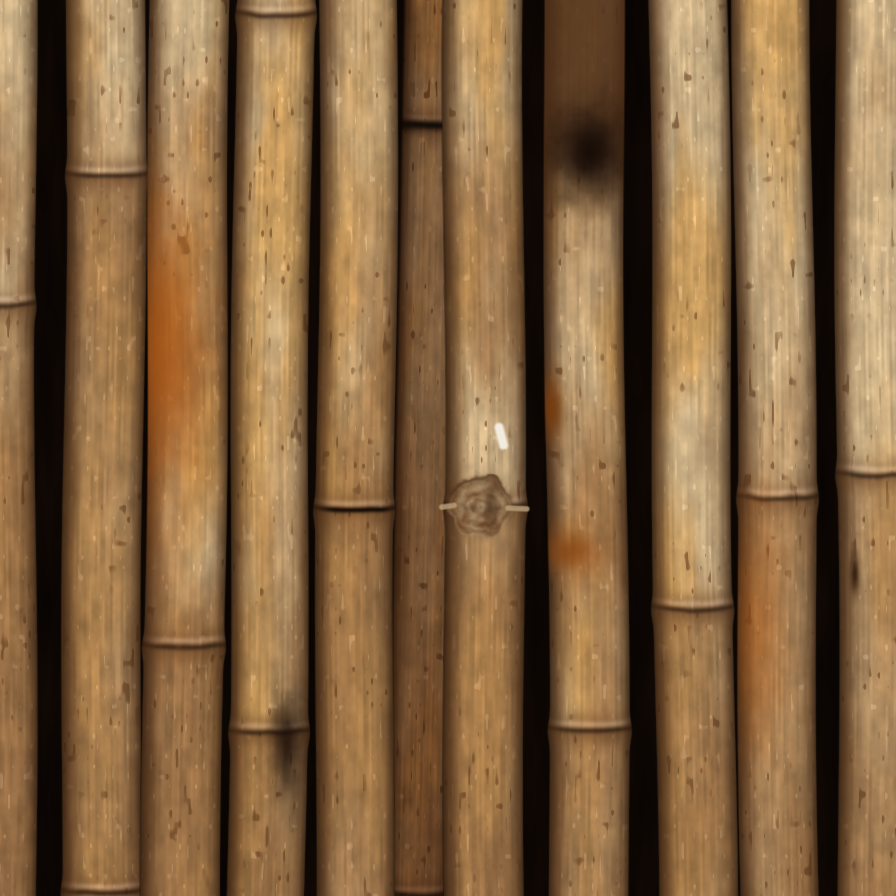
Reproduce this texture procedurally as a WebGL 1 fragment shader.

```glsl
precision highp float;
// A wall of ten upright bamboo canes over dark gaps, with one shaded cane behind.
// Each cane is a leaning strip with rounded shading, fibres, specks and joint
// rings; soft elliptical stains, a burn and a branch knot add the wear.
uniform vec2 u_resolution;

const vec3 PALE = vec3(0.82, 0.71, 0.54);
const vec3 HONEY = vec3(0.80, 0.60, 0.33);
const vec3 TAN = vec3(0.63, 0.46, 0.29);
const vec3 AMBER = vec3(0.66, 0.33, 0.08);
const vec3 UMBER = vec3(0.37, 0.22, 0.11);
const vec3 BARK = vec3(0.08, 0.04, 0.02);

float hash(vec2 p) {
  return fract(sin(dot(p, vec2(12.99, 78.23))) * 43758.5);
}

float noise(vec2 p) {
  vec2 i = floor(p), f = fract(p);
  f = f * f * (3.0 - 2.0 * f);
  return mix(mix(hash(i), hash(i + vec2(1, 0)), f.x),
             mix(hash(i + vec2(0, 1)), hash(i + vec2(1, 1)), f.x), f.y);
}

float fbm(vec2 p) {
  return 0.55 * noise(p) + 0.3 * noise(p * 2.1 + 7.0) + 0.15 * noise(p * 4.3 + 3.0);
}

// Soft elliptical blot with a ragged rim
float stain(vec2 p, vec2 centre, vec2 radius) {
  vec2 d = (p - centre) / radius;
  return exp(-dot(d, d) * (0.6 + 0.8 * fbm(p * 55.0)));
}

float bar(vec2 p, vec2 a, vec2 b, float width, float blur) {
  vec2 d = b - a;
  float t = clamp(dot(p - a, d) / dot(d, d), 0.0, 1.0);
  return 1.0 - smoothstep(width - blur, width + blur, length(p - a - d * t));
}

float pick(vec4 v, float i) {
  return dot(v, vec4(equal(vec4(0.0, 1.0, 2.0, 3.0), vec4(i))));
}

float jointHeight(float id) {
  if (id < 3.5) return pick(vec4(0.658, 0.803, 0.277, 0.182), id);
  if (id < 7.5) return pick(vec4(0.430, 0.433, 0.184, 0.319), id - 4.0);
  return pick(vec4(0.443, 0.469, 0.0, 0.0), id - 8.0);
}

// Even pitch, widened by the gaps, plus a lean that varies along the row
float caneCentre(float id, float y) {
  float gaps = 0.029 * step(0.5, id) + 0.046 * step(4.5, id) + 0.017 * step(5.5, id)
             + 0.023 * step(6.5, id) + 0.021 * step(8.5, id);
  float lean = -0.0104 * sin(id * 0.65) * (1.0 - y);
  return -0.004 + 0.0938 * id + gaps + lean + 0.002 * sin(y * 8.0 + id * 2.0);
}

// Signed height above the nearest joint
float jointOffset(float id, float y) {
  float spacing = 0.8 + 0.06 * step(4.5, id);
  return mod(y - jointHeight(id) + spacing * 0.5, spacing) - spacing * 0.5;
}

vec3 caneColour(float id, float u, float y) {
  vec2 q = vec2(u * 0.046, y) + id * vec2(3.7, 1.9);
  float d = jointOffset(id, y) - 0.004 * u * u - 0.002 * (noise(q * 60.0) - 0.5);
  float below = 1.0 - smoothstep(-0.004, 0.004, y - jointHeight(id));

  // Skin tone: paler high up and to the right, browner under the joint
  float fade = fbm(q * vec2(14.0, 5.0)) + 0.5 * (y - 0.45) + 0.035 * (id - 4.0);
  vec3 col = mix(TAN, PALE, smoothstep(0.15, 0.85, fade));
  col = mix(col, HONEY, 0.75 * smoothstep(0.4, 0.75, fbm(q * vec2(16.0, 4.0) + 20.0)));
  col = mix(col, TAN * 0.95, below * 0.55);

  // Fibres, mottling, specks and pale scuffs
  col *= 0.91 + 0.18 * noise(q * vec2(330.0, 14.0));
  col *= 0.86 + 0.26 * fbm(q * vec2(75.0, 45.0));
  float speck = smoothstep(0.8, 0.95, noise(q * vec2(190.0, 75.0)));
  col = mix(col, UMBER, 0.55 * speck * smoothstep(0.35, 0.7, noise(q * 18.0)));
  col += 0.09 * smoothstep(0.82, 0.96, noise(q * vec2(230.0, 90.0) + 40.0));

  // Joint: shadow below, bright lip above, dark groove
  float groove = 0.55 + 0.4 * step(abs(id - 4.0), 0.5);
  col = mix(col, UMBER, 0.45 * exp(-pow(d / 0.017, 2.0)));
  col += 0.16 * exp(-pow((d - 0.007) / 0.004, 2.0));
  col = mix(col, BARK, groove * exp(-pow(d / 0.0032, 2.0)));

  // Rounded body with warm brown flanks
  col = mix(col, UMBER, 0.75 * smoothstep(0.5, 1.05, abs(u - 0.08)));
  return col * (0.25 + 0.75 * pow(max(1.0 - u * u, 0.0), 0.32));
}

vec3 addStains(vec3 col, vec2 p, float id) {
  if (id == 2.0) col = mix(col, AMBER, 0.8 * stain(p, vec2(0.18, 0.61), vec2(0.045, 0.17)));
  if (id == 3.0) col = mix(col, BARK, 0.8 * stain(p, vec2(0.32, 0.17), vec2(0.016, 0.055)));
  if (id == 6.0) {
    col = mix(col, UMBER * 0.8, 0.85 * smoothstep(0.75, 0.88, p.y + 0.05 * fbm(p * 40.0)));
    col = mix(col, BARK, 0.95 * stain(p, vec2(0.658, 0.83), vec2(0.038, 0.046)));
    col = mix(col, AMBER * 0.7, 0.9 * stain(p, vec2(0.616, 0.545), vec2(0.013, 0.035)));
    col = mix(col, AMBER * 0.8, 0.8 * stain(p, vec2(0.637, 0.385), vec2(0.03, 0.024)));
  }
  if (id == 8.0) col = mix(col, AMBER, 0.45 * stain(p, vec2(0.845, 0.3), vec2(0.03, 0.13)));
  if (id == 9.0) col = mix(col, UMBER * 0.6, stain(p, vec2(0.954, 0.36), vec2(0.005, 0.022)));
  return col;
}

// Cut branch stub with twigs and a bright chip above it
vec3 addKnot(vec3 col, vec2 p, float blur) {
  vec2 k = p - vec2(0.537, 0.434);
  float r = length(k) + 0.012 * (fbm(p * 60.0) - 0.5);
  vec3 wood = mix(UMBER, PALE * 0.85, fbm(p * 85.0) + 0.15 * sin(r * 600.0));
  col = mix(col, wood, 0.8 * (1.0 - smoothstep(0.030, 0.037, r)));
  col = mix(col, UMBER * 0.7, 0.65 * exp(-pow((r - 0.034) / 0.003, 2.0)) * smoothstep(-0.02, 0.03, k.y));
  col = mix(col, UMBER * 0.6, 0.6 * stain(p, vec2(0.548, 0.438), vec2(0.007, 0.025)));
  float twigs = max(bar(k, vec2(-0.044, 0.0), vec2(-0.03, 0.002), 0.003, blur),
                    bar(k, vec2(0.03, -0.001), vec2(0.051, -0.002), 0.003, blur));
  col = mix(col, PALE * 0.9, twigs * 0.8);
  return mix(col, vec3(0.95, 0.92, 0.87), bar(p, vec2(0.562, 0.503), vec2(0.557, 0.523), 0.005, blur * 1.5));
}

void main() {
  vec2 p = gl_FragCoord.xy / u_resolution;
  float blur = max(1.0 / u_resolution.x, 0.0015);

  // Dark gaps, and the shaded cane standing behind
  vec3 col = BARK * (0.3 + 0.6 * fbm(p * vec2(60.0, 9.0)));
  float back = (p.x - 0.465 - 0.02 * p.y) / 0.036;
  vec3 shaded = caneColour(10.0, clamp(back, -1.0, 1.0), p.y) * vec3(0.62, 0.53, 0.46);
  shaded *= 1.0 - 0.6 * exp(-pow((p.y - 0.86) / 0.006, 2.0));
  col = mix(col, shaded, 1.0 - smoothstep(0.85, 1.0, abs(back)));

  for (int i = 0; i < 10; i++) {
    float id = float(i);
    float bulge = 0.0025 * exp(-pow(jointOffset(id, p.y) / 0.014, 2.0));
    float halfWidth = 0.0455 - 0.002 * hash(vec2(id, 4.0)) + bulge;
    float x = p.x - caneCentre(id, p.y);
    if (abs(x) < halfWidth + blur) {
      vec3 cane = addStains(caneColour(id, x / halfWidth, p.y), p, id);
      col = mix(col, cane, 1.0 - smoothstep(halfWidth - blur, halfWidth + blur, abs(x)));
    }
  }
  gl_FragColor = vec4(addKnot(col, p, blur), 1.0);
}
```
